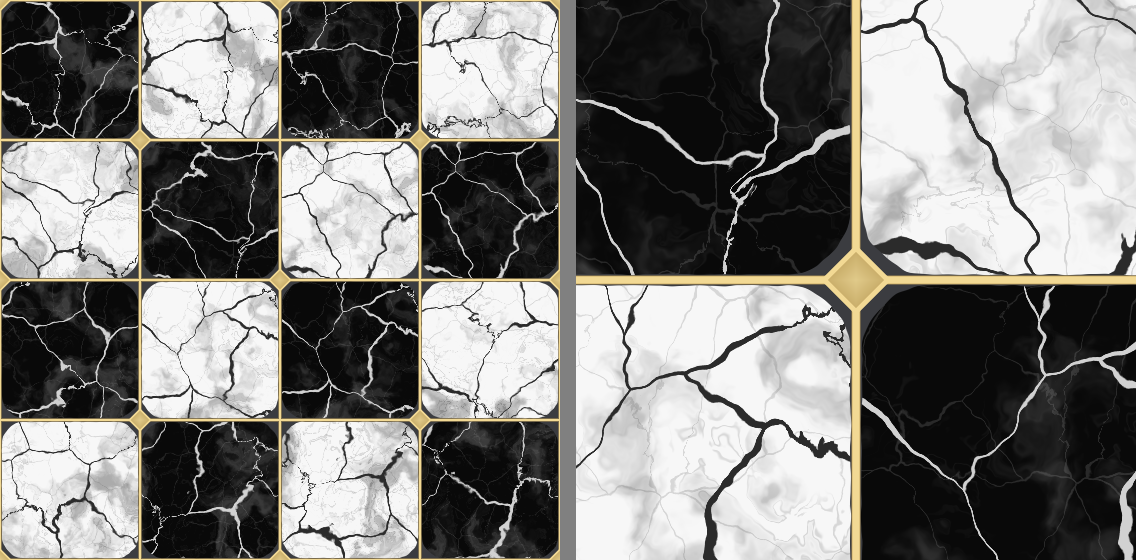
Left, the full canvas; right, a detail of the centre.
Reproduce this pattern procedurally as a Shadertoy shader.

```glsl
const float TILES = 4.0;
const float LINE_HALF = 0.0105;
const float TILE_HALF = 0.4865;
const float CORNER_CUT = 0.125;
const float DIAMOND_REACH = 0.084;
const vec3 GOLD = vec3(0.95, 0.85, 0.58);
const vec3 GOLD_SHADE = vec3(0.74, 0.61, 0.33);
const vec3 GROUT = vec3(0.23, 0.235, 0.25);

vec2 hash22(vec2 p) {
    vec3 q = fract(vec3(p.xyx) * vec3(0.1031, 0.1030, 0.0973));
    q += dot(q, q.yzx + 33.33);
    return fract((q.xx + q.yz) * q.zy);
}

float valueNoise(vec2 p) {
    vec2 i = floor(p), f = fract(p);
    f = f * f * (3.0 - 2.0 * f);
    float low = mix(hash22(i).x, hash22(i + vec2(1, 0)).x, f.x);
    float high = mix(hash22(i + vec2(0, 1)).x, hash22(i + vec2(1, 1)).x, f.x);
    return mix(low, high, f.y);
}

float fbm(vec2 p) {
    float sum = 0.0, amp = 0.5;
    for (int i = 0; i < 5; i++) {
        sum += amp * valueNoise(p);
        p = mat2(1.6, 1.2, -1.2, 1.6) * p + 7.3;
        amp *= 0.5;
    }
    return sum / 0.97;
}

vec2 fbm2(vec2 p) {
    return vec2(fbm(p), fbm(p + vec2(31.7, 12.9))) - 0.5;
}

// Distance to the nearest border between Voronoi cells
float crackDistance(vec2 p) {
    vec2 base = floor(p), f = fract(p), nearCell = vec2(0), nearest = vec2(0);
    float best = 9.0, edge = 9.0;
    for (int y = -1; y <= 1; y++)
    for (int x = -1; x <= 1; x++) {
        vec2 cell = vec2(x, y);
        vec2 r = cell + hash22(base + cell) - f;
        if (dot(r, r) < best) { best = dot(r, r); nearest = r; nearCell = cell; }
    }
    for (int y = -2; y <= 2; y++)
    for (int x = -2; x <= 2; x++) {
        vec2 cell = nearCell + vec2(x, y);
        vec2 r = cell + hash22(base + cell) - f;
        vec2 gap = r - nearest;
        if (dot(gap, gap) > 0.0001) edge = min(edge, dot(0.5 * (nearest + r), normalize(gap)));
    }
    return edge;
}

float veins(vec2 p, float scale, float width, float pixel) {
    vec2 q = p * scale;
    float jagged = smoothstep(0.56, 0.8, valueNoise(q * 1.7 + 5.0));
    q += 0.75 * fbm2(q * 1.1) + 0.05 * fbm2(q * 9.0);
    q += jagged * 0.4 * fbm2(q * 6.0 + 19.0);
    float swell = valueNoise(q * 1.9 + 40.0);
    float halfWidth = width * scale * (0.45 + 1.5 * swell * swell);
    float aa = pixel * scale;
    return 1.0 - smoothstep(halfWidth - 0.6 * aa, halfWidth + 0.8 * aa, crackDistance(q));
}

vec3 marble(vec2 p, bool isWhite, float pixel) {
    // Folded clouds with faint contour lines
    vec2 fold = fbm2(p * 3.5 + 60.0);
    float cloud = fbm(p * 4.0 + 3.2 * fold);
    float haze = smoothstep(0.46, 0.8, cloud);
    float contour = 1.0 - smoothstep(0.0, 0.16, abs(fract(cloud * 7.0) - 0.5));
    contour *= smoothstep(0.4, 0.75, valueNoise(p * 5.0 + 80.0));

    float vein = veins(p, 2.1, 0.0065, pixel);
    float hair = veins(p + 13.0, 4.2, 0.002, pixel) * 0.16;
    float tone = isWhite ? 0.97 - 0.3 * haze - 0.12 * contour
                         : 0.035 + 0.2 * haze + 0.04 * contour;
    float veinTone = isWhite ? 0.17 : 0.82;
    return vec3(mix(tone, veinTone, max(vein, hair)));
}

float smoothMax(float a, float b, float k) {
    float h = max(k - abs(a - b), 0.0) / k;
    return max(a, b) + 0.25 * h * h * k;
}

float coverage(float d, float pixel) {
    return 1.0 - smoothstep(-0.6 * pixel, 0.6 * pixel, d);
}

void mainImage(out vec4 fragColor, in vec2 fragCoord) {
    vec2 grid = fragCoord / iResolution.xy * TILES;
    float pixel = TILES / iResolution.y;
    vec2 id = mod(floor(grid), TILES);
    vec2 p = fract(grid) - 0.5;
    vec2 inset = 0.5 - abs(p);

    // Neighbours in a pair are cut from one slab, slightly shifted
    bool isWhite = mod(id.x + id.y, 2.0) < 0.5;
    vec2 slab = vec2(floor((id.x + step(id.y, 1.5)) * 0.5), id.y);
    vec2 offset = floor(hash22(slab + 3.0) * 90.0) + 0.3 * hash22(id + 50.0);

    // Tile with cut, softened corners and a worn rim
    float side = max(abs(p.x), abs(p.y)) - TILE_HALF;
    float cut = (CORNER_CUT - inset.x - inset.y) * 0.7071;
    float wear = 0.006 * (valueNoise((p + id) * 32.0) - 0.5);
    float tile = smoothMax(side, cut, 0.04) + wear;
    vec3 color = mix(GROUT, marble(p + offset, isWhite, pixel), coverage(tile, pixel));

    // Gold strips
    float strip = min(inset.x, inset.y);
    vec3 stripColor = mix(GOLD, GOLD_SHADE, smoothstep(0.55, 1.15, strip / LINE_HALF));
    color = mix(color, stripColor, coverage(strip - LINE_HALF, pixel));

    // Gold diamonds on alternate crossings
    vec2 crossing = id + step(0.0, p);
    float reach = inset.x + inset.y;
    float diamond = (reach - DIAMOND_REACH) * 0.7071;
    vec3 face = mix(vec3(0.88, 0.79, 0.54), vec3(0.77, 0.66, 0.39), reach / DIAMOND_REACH);
    vec3 inlay = mix(GOLD, face, coverage(diamond + 0.012, pixel));
    float present = 1.0 - mod(crossing.x + crossing.y, 2.0);
    color = mix(color, inlay, present * coverage(diamond, pixel));

    fragColor = vec4(color, 1.0);
}
```
